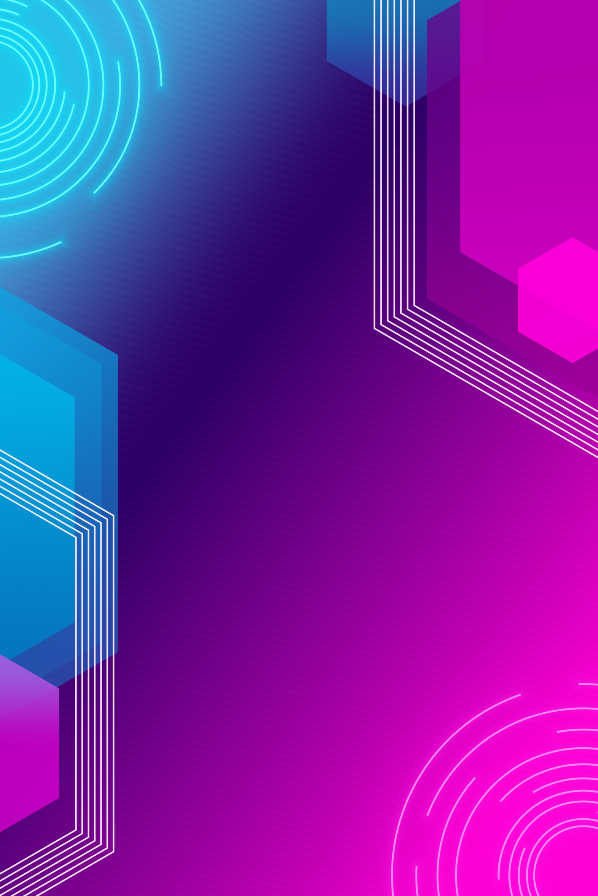
A Shadertoy shader for this background:

```glsl
// Neon gradient backdrop with glassy hexagons, nested outlines and broken glowing rings.

float hash(float n) { return fract(sin(n * 127.1) * 43758.5453); }

// Signed distance to a hexagon with a vertex on top; radius reaches the vertices.
float hexagon(vec2 p, vec2 center, float radius) {
    vec2 q = abs(p - center);
    return max(q.x, 0.5 * q.x + 0.866 * q.y) - 0.866 * radius;
}

float fill(float d, float px) { return 1.0 - smoothstep(-0.5 * px, 0.5 * px, d); }

// Seven equally spaced outlines stepping inwards.
float outlines(float d, float spacing, float px) {
    float k = clamp(round(-d / spacing), 0.0, 6.0);
    return fill(abs(d + k * spacing) - 0.0009, px);
}

// Concentric rings with gaps: x is the line, y the glow.
// The gaps of the two outer rings are given as (angle, half width).
vec2 brokenRings(vec2 p, float radius, vec2 gap0, vec2 gap1, float seed, float px) {
    float dist = length(p), angle = atan(p.y, p.x);
    vec2 light = vec2(0.0);
    for (int i = 0; i < 11; i++) {
        float n = float(i), r = radius * pow(0.873, n);
        vec2 gap = vec2(6.283 * hash(n + seed), 0.25 + 0.6 * hash(n + seed + 31.0));
        if (i == 0) gap = gap0;
        if (i == 1) gap = gap1;
        float away = abs(mod(angle - gap.x + 3.1416, 6.2832) - 3.1416);
        float d = max(abs(dist - r), (gap.y - away) * r);
        light = max(light, vec2(fill(d - 0.0010, px), exp(-d * 210.0)));
    }
    return light;
}

void mainImage(out vec4 fragColor, in vec2 fragCoord) {
    vec2 p = fragCoord / iResolution.y;
    float px = 1.0 / iResolution.y;

    // Diagonal gradient: sky blue, indigo, magenta
    float along = dot(vec2(p.x, 1.0 - p.y), vec2(0.8, 0.6));
    vec3 color = mix(vec3(0.18, 0.0, 0.40), vec3(0.97, 0.0, 0.81),
                     clamp((along - 0.45) / 0.55, 0.0, 1.0));
    color = mix(color, vec3(0.27, 0.63, 0.86), 1.0 - smoothstep(0.11, 0.43, along));

    // Faint slanted ripples
    float ripple = p.y + 0.36 * p.x + 0.0015 * sin(p.x * 70.0);
    color += 0.010 * sin(ripple * 680.0) * vec3(0.8, 0.5, 1.0);

    // Corner halos
    vec2 cyanPos = p - vec2(-0.013, 0.905);
    vec2 pinkPos = p - vec2(0.651, 0.023);
    color = mix(color, vec3(0.10, 0.80, 0.93), 0.85 * (1.0 - smoothstep(0.03, 0.24, length(cyanPos))));
    color = mix(color, vec3(1.0, 0.0, 0.84), 0.8 * (1.0 - smoothstep(0.05, 0.30, length(pinkPos))));

    // Upper right panels
    vec3 blueGlass = mix(vec3(0.22, 0.18, 0.62), vec3(0.08, 0.50, 0.74), smoothstep(0.88, 1.0, p.y));
    color = mix(color, blueGlass, 0.85 * fill(hexagon(p, vec2(0.453, 0.983), 0.102), px));
    vec3 plum = mix(vec3(0.60, 0.0, 0.58), vec3(0.42, 0.0, 0.54), smoothstep(0.56, 0.9, p.y));
    color = mix(color, plum, 0.75 * fill(hexagon(p, vec2(0.746, 0.822), 0.311), px));
    vec3 magenta = mix(vec3(0.83, 0.0, 0.76), vec3(0.74, 0.0, 0.70), smoothstep(0.62, 0.95, p.y));
    color = mix(color, magenta, 0.9 * fill(hexagon(p, vec2(0.783, 0.874), 0.311), px));
    color = mix(color, vec3(1.0, 0.0, 0.86), 0.88 * fill(hexagon(p, vec2(0.639, 0.665), 0.0703), px));

    // Left panels
    float rise = smoothstep(0.22, 0.65, p.y);
    vec3 azure = mix(vec3(0.12, 0.40, 0.74), vec3(0.02, 0.66, 0.90), rise);
    color = mix(color, azure, 0.65 * fill(hexagon(p, vec2(-0.156, 0.438), 0.332), px));
    color = mix(color, azure, 0.35 * fill(hexagon(p, vec2(-0.156, 0.438), 0.311), px));
    vec3 cerulean = mix(vec3(0.0, 0.48, 0.76), vec3(0.0, 0.72, 0.92), rise);
    color = mix(color, cerulean, 0.85 * fill(hexagon(p, vec2(-0.134, 0.431), 0.251), px));
    vec3 orchid = mix(vec3(0.78, 0.0, 0.77), vec3(0.64, 0.36, 0.88), smoothstep(0.16, 0.26, p.y));
    color = mix(color, orchid, 0.92 * fill(hexagon(p, vec2(-0.040, 0.1705), 0.1224), px));

    // Nested white outlines
    float lines = max(outlines(hexagon(p, vec2(0.779, 0.842), 0.417), 0.0074, px),
                      outlines(hexagon(p, vec2(-0.198, 0.237), 0.375), 0.0070, px));
    color = mix(color, vec3(1.0, 0.96, 1.0), 0.92 * lines);

    // Glowing broken rings
    vec2 cyan = brokenRings(cyanPos, 0.193, vec2(-0.57, 0.57), vec2(-1.25, 0.46), 4.0, px);
    color = mix(color, vec3(0.0, 0.95, 1.0), 0.55 * cyan.y);
    color = mix(color, vec3(0.45, 1.0, 1.0), 0.9 * cyan.x);
    vec2 pink = brokenRings(pinkPos, 0.2135, vec2(1.75, 0.16), vec2(2.93, 0.16), 9.0, px);
    color = mix(color, vec3(1.0, 0.12, 0.92), 0.5 * pink.y);
    color = mix(color, vec3(1.0, 0.62, 0.98), 0.85 * pink.x);

    fragColor = vec4(clamp(color, 0.0, 1.0), 1.0);
}
```
